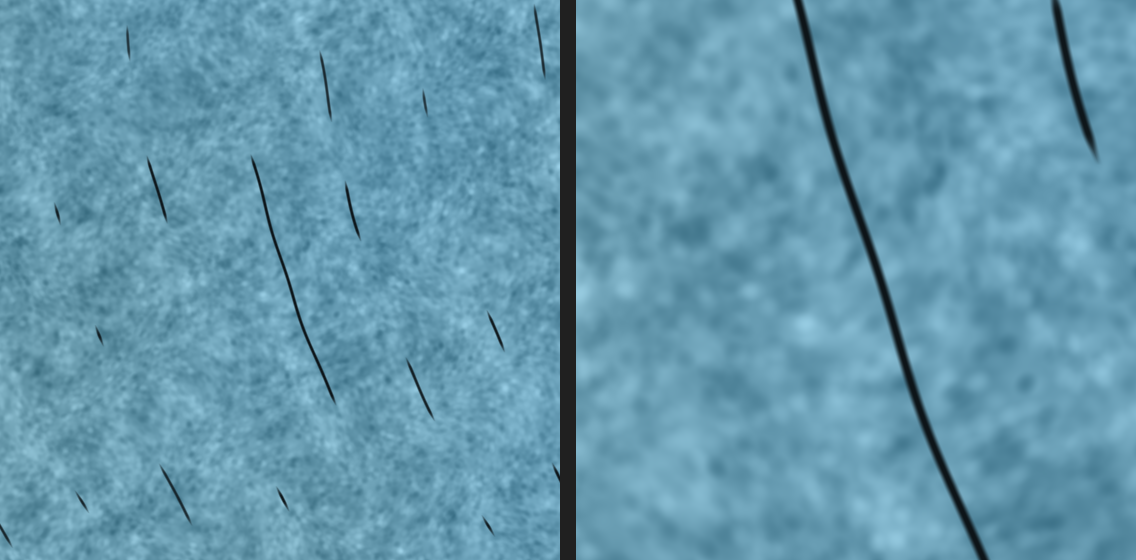
Left: the whole. Right: its middle third, enlarged.
This texture is drawn by a Shadertoy shader. Its source:

```glsl
// Mottled blue ice surface with thin dark cracks along gently curving lanes.

// Colours
const vec3 ICE_BLUE   = vec3(0.402, 0.608, 0.693);
const vec3 CRACK_DARK = vec3(0.050, 0.080, 0.095);
const vec3 HUE_SHIFT  = vec3(-0.006, 0.000, 0.009);

// Mottling, from broad to fine
const int   OCTAVES     = 5;
const float AMPLITUDE[OCTAVES] = float[](0.018, 0.023, 0.041, 0.062, 0.060);
const float BASE_FREQ   = 5.5;
const float FREQ_GAIN   = 2.15;

// Lanes and cracks
const int   FIRST_LANE   = -2;
const int   LAST_LANE    = 5;
const int   LONG_LANE    = 2;
const float LANE_SPACING = 0.18;
const float LANE_OFFSET  = 0.04;
const float LANE_JITTER  = 0.05;
const int   DASHES       = 4;
const float DASH_CHANCE  = 0.55;
const float CRACK_HALF_WIDTH = 0.0025;
const float CRACK_SOFTNESS   = 0.0019;
const float TAPER_LENGTH = 0.020;
const float BAND_LIGHT   = 0.046;
const float BAND_SHADE   = 0.022;

float hash(vec2 p) {
    vec3 q = fract(vec3(p.xyx) * 0.1031);
    q += dot(q, q.yzx + 33.33);
    return fract((q.x + q.y) * q.z);
}

// Soft cellular noise: one randomly weighted blob per jittered cell
float blobNoise(vec2 p) {
    vec2 cell = floor(p);
    float sum = 0.0;
    for (int y = -1; y <= 1; y++)
    for (int x = -1; x <= 1; x++) {
        vec2 id = cell + vec2(x, y);
        vec2 d = id + vec2(hash(id + 17.0), hash(id + 59.0)) - p;
        float falloff = max(0.0, 1.0 - dot(d, d));
        sum += falloff * falloff * (2.0 * hash(id + 101.0) - 1.0);
    }
    return sum;
}

float mottling(vec2 p) {
    float sum = 0.0, freq = BASE_FREQ;
    mat2 turn = mat2(0.8, 0.6, -0.6, 0.8);
    for (int i = 0; i < OCTAVES; i++) {
        sum += AMPLITUDE[i] * blobNoise(p * freq + 13.7 * float(i));
        p = turn * p;
        freq *= FREQ_GAIN;
    }
    return sum;
}

// Sideways drift of every lane at depth t below the top edge, and its slope
float drift(float t)      { return 0.10 * t + 0.25 * t * t; }
float driftSlope(float t) { return 0.10 + 0.50 * t; }

// Darkness of the broken crack in one lane; side is the distance from its line
float crackInk(int lane, float side, float t, float soft) {
    float ink = 0.0;
    for (int j = 0; j < DASHES; j++) {
        vec2 id = vec2(lane, j) * 7.0 + 211.0;
        float pick = hash(id + 31.0);
        float middle = (float(j) + 0.2 + 0.6 * hash(id)) / float(DASHES);
        float halfLength = mix(0.020, 0.070, pick * pick);
        float strength = mix(0.7, 1.0, sqrt(hash(id + 47.0)));
        bool present = hash(id + 83.0) < DASH_CHANCE;
        if (lane == LONG_LANE && j == 1) {
            middle = 0.5;
            halfLength = 0.225;
            strength = 1.0;
            present = true;
        }
        if (!present) continue;
        float taper = smoothstep(0.0, TAPER_LENGTH, halfLength - abs(t - middle));
        float width = CRACK_HALF_WIDTH * mix(0.4, 1.0, taper) * mix(0.6, 1.0, strength);
        float line = 1.0 - smoothstep(width - soft, width + soft, abs(side));
        ink = max(ink, strength * line * sqrt(taper));
    }
    return ink;
}

void mainImage(out vec4 fragColor, in vec2 fragCoord) {
    vec2 uv = fragCoord / iResolution.y;
    float t = 1.0 - uv.y;
    float soft = max(CRACK_SOFTNESS, 0.75 / iResolution.y);

    // Mottled ground, slightly warped
    vec2 warp = 0.006 * sin(uv.yx * vec2(23.0, 19.0) + 2.0 * sin(uv * 11.0));
    float tone = mottling(uv + warp);

    // Pale band left of each lane, shade to its right, cracks between
    float ink = 0.0;
    for (int k = FIRST_LANE; k <= LAST_LANE; k++) {
        float f = float(k);
        float jitter = k == LONG_LANE ? 0.0 : LANE_JITTER * (hash(vec2(f, 5.0)) - 0.5);
        float wobble = 0.003 * sin(10.0 * t + 2.1 * f) + 0.0014 * sin(37.0 * t + f);
        float center = LANE_OFFSET + LANE_SPACING * f + jitter + drift(t) + wobble;
        float slope = driftSlope(t);
        float side = (uv.x - center) * inversesqrt(1.0 + slope * slope);
        float fade = 0.6 + 0.4 * sin(5.0 * t + 2.4 * f);
        float light = (side + 0.028) / 0.028;
        float shade = (side - 0.045) / 0.045;
        tone += fade * (BAND_LIGHT * exp(-light * light) - BAND_SHADE * exp(-shade * shade));
        ink = max(ink, crackInk(k, side, t, soft));
    }

    // Colour: tone, a slow hue drift, then the cracks
    float hue = sin(3.1 * uv.x + 1.7 * uv.y - 2.2) + 0.4 * sin(9.0 * uv.x - 7.0 * uv.y);
    vec3 color = ICE_BLUE + tone + HUE_SHIFT * hue;
    color = mix(color, CRACK_DARK, ink);
    fragColor = vec4(clamp(color, 0.0, 1.0), 1.0);
}
```
